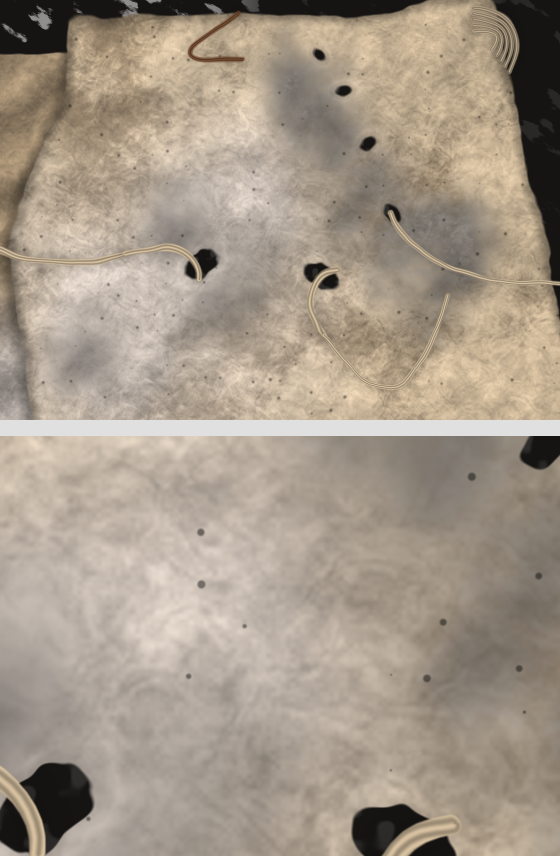
Top, the full canvas; bottom, a detail of the centre.
Reproduce this texture procedurally as a Shadertoy shader.

```glsl
// Worn cream felt on dark plastic: grey smudges, torn holes, loose yarn.
// Value noise makes stain, folds and fibres; the outline and holes are
// distance functions, the yarn is quadratic curves.
#define CREAM vec3(0.765, 0.685, 0.57)
#define TAN vec3(0.61, 0.53, 0.425)
#define PALE vec3(0.77, 0.73, 0.70)
#define SMUDGE vec3(0.43, 0.415, 0.40)
#define DARK vec3(0.085, 0.078, 0.072)
#define YARN vec3(0.78, 0.70, 0.58)
#define RUST vec3(0.42, 0.27, 0.17)
#define FOLD_DEPTH 0.65
#define FIBRE_CONTRAST 0.19

float hash(vec2 p) { return fract(sin(dot(p, vec2(127.1, 311.7))) * 43758.5); }

float noise(vec2 p) {
    vec2 i = floor(p), f = fract(p);
    f = f * f * (3.0 - 2.0 * f);
    return mix(mix(hash(i), hash(i + vec2(1, 0)), f.x),
               mix(hash(i + vec2(0, 1)), hash(i + 1.0), f.x), f.y);
}

float fbm(vec2 p) {
    float sum = 0.0, amp = 0.53;
    for (int i = 0; i < 5; i++) {
        sum += amp * noise(p);
        p = mat2(1.6, 1.2, -1.2, 1.6) * p + 7.3;
        amp *= 0.5;
    }
    return sum;
}

vec2 wobble(vec2 p) { return vec2(noise(p), noise(p + 40.0)) - 0.5; }

mat2 turn(float a) { return mat2(cos(a), sin(a), -sin(a), cos(a)); }

// Antialiased step
float cover(float d) { return smoothstep(-1.5, 1.5, d * iResolution.y); }

float softMin(float a, float b) {
    float h = max(0.05 - abs(a - b), 0.0);
    return min(a, b) - h * h * 5.0;
}

float blot(vec2 p, float x, float y, float radius) {
    vec2 d = (p - vec2(x, y)) / radius;
    return exp(-dot(d, d));
}

// Row of holes curving down the sheet
vec2 trail(float i) { return vec2(0.76 + 0.058 * i, 0.87 - 0.066 * i - 0.02 * i * i); }

// Wispy short fibres in several directions
float fibres(vec2 p) {
    float sum = 0.4 * noise(p * 260.0) - 0.7;
    p += 0.025 * wobble(p * 18.0) + 0.01 * wobble(p * 50.0);
    for (float k = 0.0; k < 4.0; k++)
        sum += 0.45 * noise(turn(0.45 + 0.65 * k) * p * vec2(150, 38) + 17.0 * k) - 0.225;
    return sum + fbm(p * 32.0);
}

// Torn hole with a pale rim and a ragged edge
void hole(inout vec3 col, vec2 p, vec2 size, float angle) {
    vec2 q = turn(angle) * p + 0.35 * size.y * wobble(p * 60.0);
    float d = (length(q / size) - 1.0) * size.y;
    col *= 1.0 + 0.13 * exp(-abs(d - 0.012) * 90.0);
    col = mix(DARK + 0.1 * smoothstep(0.55, 0.8, noise(p * 75.0)), col, cover(d));
}

// Bundle of strands along a quadratic curve, with a soft shadow
void thread(inout vec3 col, vec2 p, vec2 a, vec2 b, vec2 c, float width, vec3 tint) {
    p += 0.012 * wobble(p * 17.0);
    float best = 9.0, side = 0.0;
    vec2 from = a;
    for (float t = 0.0625; t <= 1.0; t += 0.0625) {
        vec2 to = mix(mix(a, b, t), mix(b, c, t), t), e = to - from, r = p - from;
        float d = length(r - e * clamp(dot(r, e) / dot(e, e), 0.0, 1.0));
        if (d < best) { best = d; side = sign(e.x * r.y - e.y * r.x); }
        from = to;
    }
    float strand = sin(side * best / width * 6.0 + 5.0 * noise(p * 25.0));
    col *= 1.0 - 0.2 * exp(-best / (width * 1.8));
    float inside = width * (0.7 + 0.6 * noise(p * 12.0)) - best;
    col = mix(col, tint * (0.93 + 0.15 * strand), cover(inside));
}

void mainImage(out vec4 fragColor, in vec2 fragCoord) {
    vec2 p = fragCoord / iResolution.y;
    float broad = fbm(p * 4.0 + 3.0), fine = fibres(p);

    // Plastic ground with splashes near the upper left
    float splash = smoothstep(0.62, 0.72, fbm(turn(0.6) * p * vec2(15, 32)));
    vec3 col = DARK + splash * (0.08 + 0.4 * smoothstep(0.7, 0.45, p.x));

    // Folds lit from above
    float relief = broad - fbm(p * 4.0 + vec2(2.92, 3.22));
    float light = 1.0 + FOLD_DEPTH * relief + FIBRE_CONTRAST * fine;

    // Crumpled second layer at the left
    float wave = 0.02 * noise(p * 12.0) + 0.006 * noise(p * 45.0) - 0.013;
    float left = 0.07 - 0.044 * smoothstep(0.0, 0.4, p.y) + 0.14 * smoothstep(0.42, 0.86, p.y);
    vec3 back = mix(PALE * 0.88, TAN, smoothstep(0.1, 0.4, p.y)) * light;
    back *= 0.94 + 0.12 * sin(p.y * 38.0 - p.x * 25.0 + 7.0 * broad);
    back *= 0.68 + 0.32 * smoothstep(0.0, 0.035, left - p.x);
    if (p.x < 0.3) col = mix(col, back, cover(0.87 - p.y + wave));

    // Main sheet, paler toward the lower left
    float top = 0.962 + 0.045 * smoothstep(0.85, 1.1, p.x) - p.y;
    float edge = softMin(softMin(p.x - left, top), 1.39 - 0.215 * p.y - p.x) + wave;
    vec3 felt = mix(TAN, CREAM, smoothstep(0.22, 0.55, broad + 0.12 * fine));
    float pale = blot(p, 0.3, 0.2, 0.38) + 0.7 * blot(p, 0.6, 0.5, 0.25);
    felt = mix(felt, PALE, min(pale * (0.4 + broad), 0.9));

    // Smudges along the holes, drifting to the lower left
    float soot = 0.8 * blot(p, 1.06, 0.45, 0.15) + 0.5 * blot(p, 1.02, 0.28, 0.16)
        + 0.55 * blot(p, 0.4, 0.5, 0.13) + 0.6 * blot(p, 0.56, 0.28, 0.18)
        + 0.5 * blot(p, 0.18, 0.16, 0.14);
    for (float i = 0.0; i < 4.0; i++)
        soot += 0.48 * blot(p - trail(i), -0.07, -0.01, 0.13);
    soot *= 0.25 + 1.1 * fbm(p * 9.0 + 20.0) + 0.24 * fine;
    felt = mix(felt, SMUDGE, 0.88 * smoothstep(0.12, 0.85, soot));

    // Rolled border and scattered specks
    light *= 0.7 + 0.3 * smoothstep(0.0, 0.03, edge);
    vec2 cell = floor(p * 26.0), spot = 0.25 + 0.5 * vec2(hash(cell + 3.0), hash(cell + 8.0));
    float speck = 0.0035 * hash(cell + 5.0) - length(fract(p * 26.0) - spot) / 26.0;
    felt *= light * (1.0 - 0.45 * step(0.82, hash(cell)) * cover(speck));

    // Holes: the trail, then two large ones
    for (float i = 0.0; i < 4.0; i++)
        hole(felt, p - trail(i), vec2(0.018, 0.012) * (0.85 + 0.15 * i), sin(i * 2.3 + 1.0));
    hole(felt, p - vec2(0.48, 0.37), vec2(0.046, 0.027), -0.7);
    hole(felt, p - vec2(0.765, 0.342), vec2(0.046, 0.027), 0.45);
    col = mix(col, felt, cover(edge));

    // Loose yarn, then the curled tassel
    thread(col, p, vec2(-0.02, 0.41), vec2(0.13, 0.35), vec2(0.3, 0.395), 0.007, YARN);
    thread(col, p, vec2(0.3, 0.395), vec2(0.47, 0.45), vec2(0.475, 0.34), 0.008, YARN);
    thread(col, p, vec2(0.93, 0.495), vec2(1.02, 0.3), vec2(1.36, 0.33), 0.006, YARN);
    thread(col, p, vec2(0.8, 0.36), vec2(0.69, 0.32), vec2(0.77, 0.2), 0.008, YARN);
    thread(col, p, vec2(0.77, 0.2), vec2(0.97, -0.09), vec2(1.07, 0.3), 0.005, YARN);
    thread(col, p, vec2(0.57, 0.965), vec2(0.34, 0.84), vec2(0.575, 0.86), 0.005, RUST);
    for (float i = 0.0; i < 5.0; i++)
        thread(col, p, vec2(1.13, 0.98 - 0.014 * i), vec2(1.27 - 0.016 * i, 0.98 - 0.01 * i),
               vec2(1.215 - 0.012 * i, 0.83 + 0.014 * i), 0.005, YARN * 0.9);
    fragColor = vec4(col, 1.0);
}
```
